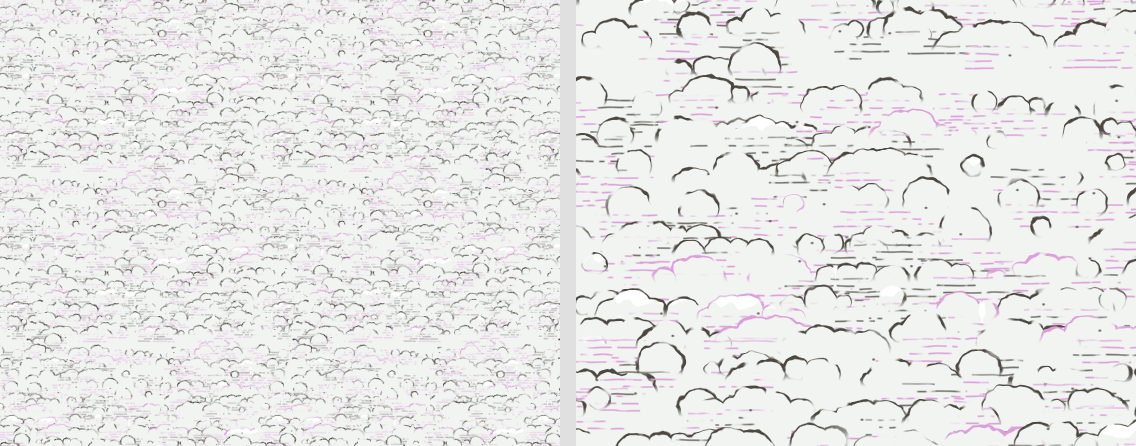
Left: the whole. Right: its middle third, enlarged.
Reproduce this pattern procedurally as a Shadertoy shader.

```glsl
// Repeating sky of hand-inked cloud banks with broken dark and pink hatching on pale paper.

const vec3 PAPER = vec3(.945, .955, .945);
const vec3 INK = vec3(.30, .28, .25);
const vec3 PINK = vec3(.86, .62, .85);
const vec2 GRID = vec2(10., 15.);             // clouds per repeat
const vec2 CELL = vec2(.596, .382) / GRID;    // in canvas heights

float hash(vec2 p) {
    vec3 a = fract(p.xyx * vec3(.1031, .1030, .0973));
    a += dot(a, a.yzx + 33.33);
    return fract((a.x + a.y) * a.z);
}

float noise(vec2 p) {
    vec2 i = floor(p), f = fract(p);
    f *= f * (3. - 2. * f);
    return mix(mix(hash(i), hash(i + vec2(1, 0)), f.x),
               mix(hash(i + vec2(0, 1)), hash(i + 1.), f.x), f.y);
}

float coverage(float d) {
    return clamp(.5 - d * iResolution.y / 1.3, 0., 1.);
}

float box(vec2 p, vec2 halfSize) {
    vec2 e = abs(p) - halfSize;
    return max(e.x, e.y);
}

// Thin line of a given half width, faded rather than fattened when under a pixel
float hairline(float d, float halfWidth) {
    float pixel = .65 / iResolution.y;
    return coverage(d - max(halfWidth, pixel)) * min(1., halfWidth / pixel);
}

// Stack of broken horizontal strokes beside and below a cloud
void drawHatch(inout vec3 col, vec2 p, vec2 id) {
    const float pitch = .0054;
    float stroke = floor(p.y / pitch);
    if (stroke < -4. || stroke > 1. || hash(id + 71.) < .15) return;
    vec2 seed = id + vec2(stroke * 19. + 200., 43.);
    vec2 mid = vec2((hash(id + 83.) - .5) * .04 + (hash(seed) - .5) * .024, (stroke + .5) * pitch);
    float reach = mix(.004, .032, hash(seed + 29.));
    float wobble = .0008 * (noise(vec2(p.x * 120., stroke) + seed) - .5);
    float ink = hairline(abs(p.y - mid.y + wobble), .0006) * coverage(abs(p.x - mid.x) - reach);
    ink *= smoothstep(.2, .6, noise(vec2(p.x * 230., stroke * 5.) + seed));
    bool pink = hash(id + 97.) + .5 * hash(seed + 11.) > .6;
    col = mix(col, pink ? PINK : INK, ink * (pink ? .95 : .75));
}

// Chain of puffs: opaque inside, open at the base, uneven pen outline
void drawCloud(inout vec3 col, vec2 p, vec2 id) {
    p += .002 * (vec2(noise(p * 230. + id * 7.), noise(p * 230. + id * 7. + 50.)) - .5);
    float count = 1. + floor(hash(id + 5.) * 4.6);
    float d = 1.;
    for (float k = 0.; k < 5.; k++) {
        if (k >= count) break;
        vec2 seed = id + vec2(k * 31. + 13., 17.);
        float along = k - .5 * (count - 1.);
        float radius = mix(.006, .019, hash(seed));
        vec2 centre = vec2(along * .016 + (hash(seed + 7.) - .5) * .009,
                           .005 - .004 * abs(along) - .2 * radius + .004 * (hash(seed + 3.) - .5));
        d = min(d, length((p - centre) * vec2(1., 1.08)) - radius);
    }
    float base = smoothstep(-.006, .002, p.y);
    col = mix(col, PAPER, coverage(d) * base);

    // White highlight with a wavy lower edge
    if (hash(id + 61.) > .9) {
        float lower = .001 + .008 * noise(vec2(p.x * 150., id.y));
        col = mix(col, vec3(1), coverage(max(d + .001, lower - p.y)));
    }

    // Pen pressure, grain and gaps; a few outlines are pink
    float weight = .0011 * noise(p * 70. + id * 11.) * (.5 + noise(p * 420. + id));
    float gaps = smoothstep(.24, .45, noise(p * 95. + id * 5. + 31.));
    vec3 pen = hash(id + 151.) > .88 ? PINK : INK;
    col = mix(col, pen, hairline(abs(d), weight + .0002) * gaps * base);
}

// Stray ink dots and rare white flecks
void drawMarks(inout vec3 col, vec2 p, vec2 id) {
    vec2 spot = (vec2(hash(id + 101.), hash(id + 113.)) - .5) * CELL;
    if (hash(id + 127.) > .6)
        col = mix(col, INK, .8 * coverage(length((p - spot) * vec2(.8, 1.)) - .0008));
    if (hash(id + 139.) > .975) {
        float ragged = .0035 * noise(vec2(p.y * 200., id.x));
        col = mix(col, vec3(1), coverage(box(p - spot, vec2(ragged, .008))));
    }
}

void mainImage(out vec4 fragColor, in vec2 fragCoord) {
    vec2 uv = fragCoord / iResolution.y;
    float down = 1. - uv.y + .009;
    vec3 col = PAPER;

    // Paint from the upper rows to the lower ones, so nearer clouds overlap
    for (float j = -1.; j <= 1.; j++) {
        float row = floor(down / CELL.y) + j;
        float wrapped = mod(row, GRID.y);
        float slip = row >= 2. * GRID.y ? .163 : 0.;
        float x = uv.x - slip + .5 * CELL.x * mod(wrapped, 2.);
        for (float i = -1.; i <= 1.; i++) {
            float column = floor(x / CELL.x) + i;
            vec2 id = vec2(mod(column, GRID.x), wrapped);
            if (wrapped < .5 && row > 1. && hash(id + 3.) < .65) continue;   // clear band
            vec2 jitter = .25 + .5 * vec2(hash(id + 23.), hash(id + 37.));
            vec2 p = vec2(x, down) - (vec2(column, row) + jitter) * CELL;
            p.y = -p.y;
            drawHatch(col, p, id);
            drawCloud(col, p, id);
            drawMarks(col, p, id);
        }
    }
    fragColor = vec4(col, 1);
}
```
